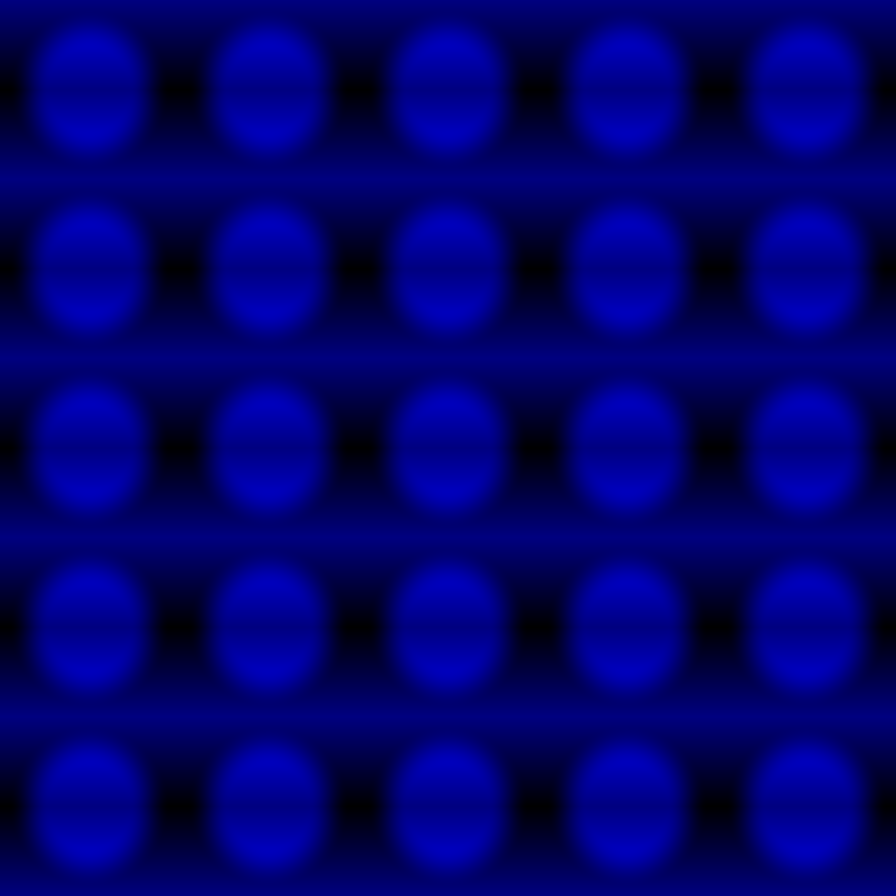
Give the GLSL for this pattern, as a Shadertoy shader.

```glsl
// Vertical ramp: dark along the cell's middle row, brighter at its top and bottom
float mirroredRamp(vec2 cell) {
    return abs(cell.y);
}

// Soft disc that fades out before the cell border
float softDisc(vec2 cell) {
    return 1.0 - smoothstep(0.225, 0.45, length(cell));
}

void mainImage(out vec4 fragColor, in vec2 fragCoord) {
    vec2 uv = fragCoord / iResolution.xy;

    // Five cells each way, centred on zero
    vec2 cell = fract(uv * 5.0) - 0.5;

    float blue = mirroredRamp(cell) + 0.5 * softDisc(cell);
    fragColor = vec4(0.0, 0.0, blue, 1.0);
}
```
